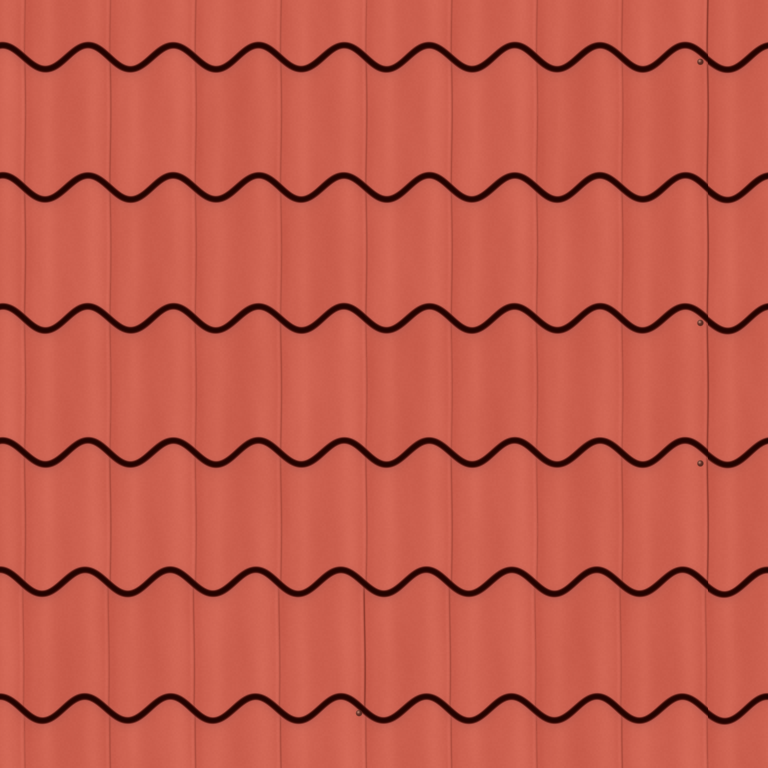
A three.js fragment shader for this texture:

```glsl
// Terracotta roof sheet: nine pressed tiles across and six courses down.
// Each course ends in a dark cosine lip; thin seams, soft ribs, layered-sine
// mottling and a few screws vary the tiles.
varying vec2 vUv;

const float TAU = 6.2831853;
const float COLUMNS = 9.0;
const float SEAM_PHASE = 0.293;

float hash(vec2 p) {
  return fract(sin(dot(p, vec2(12.99, 78.23))) * 4375.85);
}

float bump(float x, float width) {
  return exp(-x * x / (width * width));
}

// Height of the middle of a lip, with slightly uneven course spacing
float courseHeight(float i) {
  return 0.078 + 0.1695 * i - 0.0072 * bump(i - 1.6, 1.0);
}

// Slow cloudy variation, stretched along the fall of the roof
float mottle(vec2 p) {
  float a = sin(p.x * 31.0 + 2.0 * sin(p.y * 17.0));
  float b = sin(p.y * 43.0 + 1.7 * sin(p.x * 57.0));
  float c = sin(p.x * 213.0 + 1.5 * sin(p.y * 39.0));
  return 0.4 * a + 0.3 * b + 0.3 * c;
}

void main() {
  vec2 uv = vUv;
  float lipDistance = 1.0;   // signed, positive above the lip
  float strip = 0.0;         // number of lips below this point
  float screwBody = 0.0;
  float screwGlint = 0.0;

  // Lips and screws, one course at a time
  for (int k = 0; k < 6; k++) {
    float i = float(k);
    float shift = i < 1.5 ? -0.035 : 0.0;
    float phase = TAU * (uv.x * COLUMNS - 0.031 - shift);
    float joint = uv.x - (8.0 + SEAM_PHASE) / COLUMNS;
    float lap = 0.002 * step(0.0, joint) * exp(-joint * 40.0);
    float lip = courseHeight(i) + 0.0156 * cos(phase) - lap;
    float slope = 0.0156 * TAU * COLUMNS * sin(phase);
    float d = (uv.y - lip) / sqrt(1.0 + slope * slope);
    if (abs(d) < abs(lipDistance)) lipDistance = d;
    strip += step(lip, uv.y);

    // Screws sit beside the sheet joints on some courses
    float column = i < 0.5 ? 4.0 : 8.0;
    float drop = abs(i - 2.0) < 0.5 ? 0.0143 : 0.006;
    vec2 screw = vec2((column + SEAM_PHASE - 0.085) / COLUMNS, courseHeight(i) - drop);
    float present = step(0.5, mod(i + 2.0, 3.0));
    vec2 q = uv - screw;
    screwBody += present * (1.0 - smoothstep(0.0028, 0.0052, length(q)));
    screwGlint += present * bump(length(q - vec2(-0.001, 0.0012)), 0.0019);
  }

  // Position within the tile, measured from its left seam
  float stripShift = abs(strip - 1.0) < 0.5 ? -0.02 : 0.0;
  float across = uv.x * COLUMNS - SEAM_PHASE - stripShift;
  across += 0.006 * sin(uv.y * 29.0 + strip);
  float column = mod(floor(across + 0.5), COLUMNS);
  float f = fract(across);
  float seamDistance = (f - step(0.5, f)) / COLUMNS;

  // Painted metal with faint pressed ribs
  vec3 color = vec3(0.805, 0.380, 0.312);
  float ribs = 0.018 * bump(f - 0.27, 0.08) + 0.020 * bump(f - 0.80, 0.10)
             - 0.014 * bump(f - 0.52, 0.16) - 0.022 * bump(f - 0.04, 0.06)
             - 0.010 * bump(f - 0.95, 0.04);
  color += ribs * vec3(0.9, 1.0, 0.9);
  color += 0.007 * mottle(uv);
  color += 0.012 * (hash(vec2(floor(across), mod(strip, 6.0))) - 0.5);
  color += 0.010 * (hash(floor(uv * 384.0)) - 0.5);

  // Seams, heavier where two sheets overlap
  float sheetJoint = bump(column - 8.0, 0.3) * step(1.5, strip)
                   + bump(column - 4.0, 0.3) * bump(strip - 1.0, 0.3);
  float seamStrength = 0.20 + 0.12 * hash(vec2(column, strip)) + 0.30 * sheetJoint;
  color = mix(color, vec3(0.40, 0.13, 0.09), seamStrength * bump(seamDistance, 0.0013));
  color += 0.020 * bump(seamDistance + 0.0035, 0.002);

  // Dusty halo and contact shade around the lip
  color = mix(color, vec3(0.72, 0.35, 0.32), 0.55 * bump(lipDistance + 0.0015, 0.0065));
  color *= 1.0 - 0.03 * bump(min(lipDistance, 0.0), 0.014) * step(lipDistance, 0.0);

  // Dark lip with a slightly warmer rim
  float edge = abs(lipDistance) + 0.0002 * sin(uv.x * 91.0 + strip * 2.0);
  vec3 lipColor = mix(vec3(0.135, 0.010, 0.002), vec3(0.23, 0.04, 0.02),
                      smoothstep(0.0012, 0.0034, edge));
  color = mix(color, lipColor, 1.0 - smoothstep(0.0026, 0.0056, edge));

  // Screw heads
  color = mix(color, vec3(0.27, 0.12, 0.09), 0.85 * min(screwBody, 1.0));
  color = mix(color, vec3(0.78, 0.55, 0.47), 0.8 * min(screwGlint, 1.0));

  gl_FragColor = vec4(color, 1.0);
}
```
